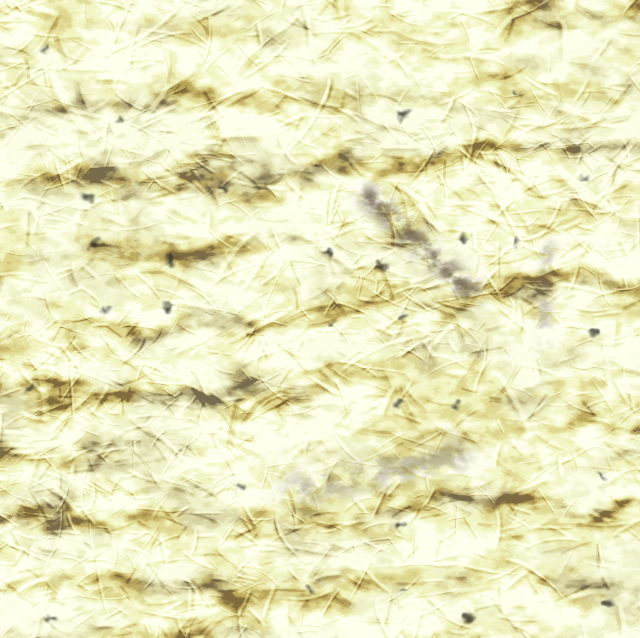
A Shadertoy shader for this texture:

```glsl
// Matted straw pulp: about nine uneven ochre furrows run across a bleached, mottled sheet.
// Layers of jittered grid cells scatter curved fibres and dark specks over it, and one
// tone value, summed from all parts, is mapped through a straw colour ramp.

float hash(vec2 p) {
    vec3 q = fract(vec3(p.xyx) * vec3(0.1031, 0.1030, 0.0973));
    q += dot(q, q.yzx + 33.33);
    return fract((q.x + q.y) * q.z);
}

float noise(vec2 p) {
    vec2 i = floor(p), f = fract(p);
    f = f * f * (3.0 - 2.0 * f);
    return mix(mix(hash(i), hash(i + vec2(1, 0)), f.x),
               mix(hash(i + vec2(0, 1)), hash(i + vec2(1, 1)), f.x), f.y);
}

float fbm(vec2 p) {
    float sum = 0.0, amp = 0.52;
    for (int i = 0; i < 4; i++) {
        sum += amp * noise(p);
        p = mat2(1.6, 1.2, -1.2, 1.6) * p + 17.3;
        amp *= 0.5;
    }
    return sum;
}

// Soft ragged furrows, each fading in and out along its length
float furrows(vec2 p) {
    float row = p.y * 9.0 + 1.0 * noise(p * vec2(2.3, 2.0) + 4.0)
              + 0.9 * fbm(p * vec2(13.0, 20.0));
    float across = (fract(row) - 0.5) / 0.18;
    float strength = smoothstep(0.08, 0.65, noise(vec2(p.x * 3.2, floor(row) * 7.3)));
    float grain = 0.15 + 1.6 * fbm(p * vec2(22.0, 50.0));
    return exp(-across * across) * strength * grain;
}

// Tone change from one layer of curved, tapered fibres with a shadow below each
float fibres(vec2 p, float scale, float seed, float pixel) {
    float tone = 0.0, aa = pixel * scale;
    vec2 g = p * scale + seed * 3.7, cell = floor(g);
    for (int k = 0; k < 9; k++) {
        vec2 id = cell + vec2(k % 3 - 1, k / 3 - 1);
        vec2 key = id + seed * 31.0 + 50.0;
        vec2 d = g - id - vec2(hash(key), hash(key + 7.1));
        float angle = 1.7 * (hash(key + 13.7) + hash(key + 19.3) - 1.0);
        float c = cos(angle), s = sin(angle);
        d = vec2(c * d.x + s * d.y, c * d.y - s * d.x);
        d.y += (hash(key + 23.9) - 0.5) * 0.6 * d.x * d.x;
        float reach = mix(0.3, 0.9, hash(key + 29.1));
        float width = mix(0.02, 0.065, pow(hash(key + 37.7), 2.0));
        float along = 1.0 - smoothstep(reach * 0.5, reach, abs(d.x));
        float core = 1.0 - smoothstep(width - aa, width + aa, abs(d.y));
        float shade = exp(-pow((d.y + 2.0 * width) / (1.2 * width), 2.0));
        float gain = hash(key + 41.3) < 0.72 ? 0.22 : -0.26;
        tone += along * (gain * core - 0.2 * shade);
    }
    return tone;
}

// Small ragged impurities, present in some cells only
float specks(vec2 p, float pixel) {
    vec2 q = p + 0.012 * vec2(noise(p * 110.0), noise(p * 110.0 + 40.0));
    vec2 g = q * 9.0, id = floor(g);
    vec2 centre = 0.2 + 0.6 * vec2(hash(id + 61.0), hash(id + 67.0));
    float radius = mix(0.02, 0.075, pow(hash(id + 71.0), 2.0));
    float dist = length((g - id - centre) * vec2(0.8, 1.0));
    float blur = 0.035 + pixel * 9.0;
    return step(hash(id + 79.0), 0.27) * (1.0 - smoothstep(radius - blur, radius + blur, dist));
}

// Blurred streak from a to b
float smudge(vec2 p, vec2 a, vec2 b, float width) {
    vec2 ab = b - a;
    float t = clamp(dot(p - a, ab) / dot(ab, ab), 0.0, 1.0);
    float d = length(p - a - t * ab) / width;
    return exp(-d * d) * smoothstep(0.25, 0.7, fbm(p * vec2(50.0, 65.0)));
}

vec3 strawRamp(float t) {
    vec3 c = mix(vec3(0.50, 0.42, 0.24), vec3(0.74, 0.66, 0.36), smoothstep(0.0, 0.25, t));
    c = mix(c, vec3(0.88, 0.85, 0.57), smoothstep(0.25, 0.5, t));
    c = mix(c, vec3(0.95, 0.96, 0.76), smoothstep(0.5, 0.75, t));
    return mix(c, vec3(1.00, 1.00, 0.93), smoothstep(0.75, 0.98, t));
}

void mainImage(out vec4 fragColor, in vec2 fragCoord) {
    float pixel = 1.0 / iResolution.y;
    vec2 p = fragCoord * pixel;

    // Bleached pulp, mottled at several sizes
    float tone = 0.90 + 0.85 * (fbm(p * vec2(11.0, 22.0)) - 0.5)
               + 0.75 * (fbm(p * vec2(48.0, 75.0) + 9.0) - 0.5);
    tone -= 0.62 * furrows(p);

    // Fibres gather in clumps and leave blurred pulp between them
    for (int i = 0; i < 7; i++) {
        float seed = float(i) + 1.0;
        float clump = smoothstep(0.3, 0.65, noise(p * vec2(3.5, 6.5) + seed * 2.3));
        tone += clump * fibres(p, 9.0 + 3.6 * float(i), seed, pixel);
    }

    // Greyish straw in patches
    vec3 color = strawRamp(clamp(tone, 0.0, 1.0));
    float grey = smoothstep(0.42, 0.68, fbm(p * vec2(12.0, 22.0) + 70.0));
    color = mix(color, vec3(dot(color, vec3(0.35, 0.55, 0.1))) * vec3(1.0, 1.0, 0.88), 0.5 * grey);

    // Grey-brown streaks and specks
    float stain = smudge(p, vec2(0.58, 0.69), vec2(0.74, 0.54), 0.018);
    stain += 0.5 * smudge(p, vec2(0.47, 0.23), vec2(0.72, 0.29), 0.026);
    stain += 0.4 * smudge(p, vec2(0.85, 0.46), vec2(0.86, 0.61), 0.012);
    color = mix(color, vec3(0.42, 0.36, 0.29), 0.8 * min(stain, 1.0));
    color = mix(color, vec3(0.20, 0.19, 0.16), 0.8 * specks(p, pixel));

    fragColor = vec4(color, 1.0);
}
```
